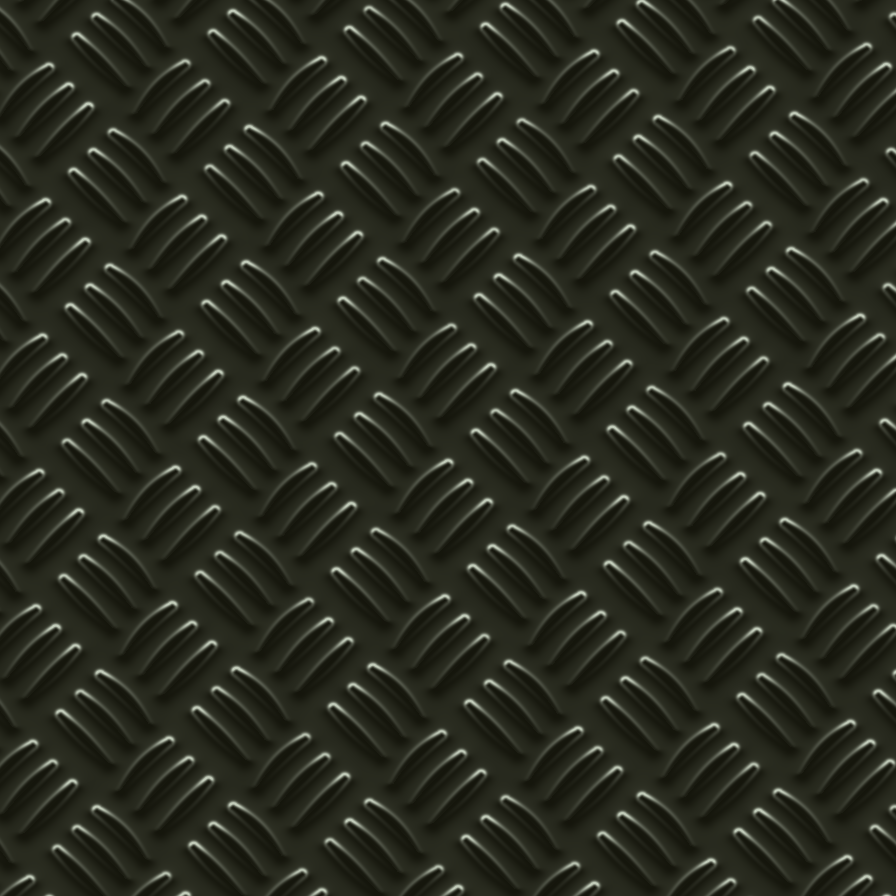
This texture is drawn by a WebGL 2 fragment shader. Its source:

```glsl
#version 300 es
precision highp float;

uniform vec2 u_resolution;
out vec4 outColor;

#define LATTICE mat2(0.1521, 0.0037, 0.0036, 0.1511)
#define TIP_RISING vec2(0.5286, 0.6133)
#define TIP_FALLING vec2(0.3984, 0.5365)
#define BAR_SPACING 0.0312
#define BAR_LENGTH 0.076
#define BAR_RADIUS 0.0074
#define BAR_BEND 0.0032
#define RIM_WIDTH 0.0025
#define SHADOW_REACH 0.010
#define WEAR 0.16

const vec3 PLATE = vec3(0.155, 0.163, 0.118);
const vec3 SHADOW = vec3(0.068, 0.070, 0.034);
const vec3 GLINT = vec3(0.76, 0.80, 0.73);

float hash(vec2 p) {
    vec3 q = fract(vec3(p.xyx) * 0.1031);
    q += dot(q, q.yzx + 33.33);
    return fract((q.x + q.y) * q.z);
}

float noise(vec2 p) {
    vec2 i = floor(p), f = fract(p);
    f = f * f * (3.0 - 2.0 * f);
    return mix(mix(hash(i), hash(i + vec2(1, 0)), f.x),
               mix(hash(i + vec2(0, 1)), hash(i + 1.0), f.x), f.y);
}

// Light (x) and shade (y) of one raised bar; q.x runs down from its upper tip
vec2 barShading(vec2 q, float bend) {
    float along = clamp(q.x / BAR_LENGTH, 0.0, 1.0);
    q.y -= bend * 4.0 * along * (1.0 - along);
    vec2 offset = vec2(q.x - along * BAR_LENGTH, q.y);
    float radius = BAR_RADIUS * (0.62 + 0.38 * sin(3.14159 * along)) * (1.0 - 0.25 * along);
    float reach = length(offset);
    float d = reach - radius;
    float outside = max(d, 0.0);
    float facing = dot(offset, vec2(-0.7071, 0.7071)) / max(reach, 1e-5);

    // Bright rim: long on the upper flank, brightest around the tip
    float rim = exp(-d * d / (RIM_WIDTH * RIM_WIDTH));
    float flank = smoothstep(-0.3, 0.8, facing) * (1.0 - 0.8 * along);
    float lowerLeg = 0.13 * (1.0 - along) * (1.0 - smoothstep(-0.7, 0.2, facing));
    float tipFalloff = max(q.x, 0.0) / 0.012;
    float tip = exp(-tipFalloff * tipFalloff) * smoothstep(-1.3, 0.9, facing);
    float glow = 0.10 * flank * exp(-outside / 0.006) * smoothstep(-0.002, 0.001, d);
    float light = rim * (0.38 * flank + lowerLeg + 0.55 * tip) + glow;

    // Dark core with a faint crest, and a soft shadow on the lower side
    float crest = offset.y / 0.0022;
    float core = 1.0 - smoothstep(-0.003, 0.003, d);
    core *= 1.0 - 0.3 * exp(-crest * crest) * along;
    float shadowFalloff = outside / SHADOW_REACH;
    float dropShadow = exp(-shadowFalloff * shadowFalloff) * (1.0 - smoothstep(-0.6, 0.3, facing));
    return vec2(light, max(core * 0.9, dropShadow * 0.85));
}

// Group of three parallel bars repeated on the skewed lattice
vec2 barGroups(vec2 p, vec2 anchor, float side) {
    vec2 shading = vec2(0.0);
    vec2 home = floor(inverse(LATTICE) * (p - anchor) + 0.5);
    for (int y = -1; y <= 1; y++) {
        for (int x = -1; x <= 1; x++) {
            vec2 cell = home + vec2(x, y);
            vec2 q = (p - anchor - LATTICE * cell) * vec2(side, 1.0);
            vec2 local = vec2(q.x - q.y, q.x + q.y) * 0.7071;
            for (int k = -1; k <= 1; k++) {
                float row = float(k);
                vec2 barPoint = local - vec2(0.004, row * BAR_SPACING);
                vec2 bar = barShading(barPoint, BAR_BEND * (0.6 + 0.6 * row));
                bar.x *= 1.0 + WEAR * (hash(cell + vec2(row * 7.0 + 40.0, side * 13.0 + 60.0)) - 0.5);
                shading = max(shading, bar);
            }
        }
    }
    return shading;
}

void main() {
    vec2 p = gl_FragCoord.xy / u_resolution;
    vec2 shading = max(barGroups(p, TIP_RISING, -1.0), barGroups(p, TIP_FALLING, 1.0));

    // Plate with a slight tonal drift, then shade, then glints
    vec3 color = PLATE * (0.96 + 0.08 * noise(p * 40.0));
    color = mix(color, SHADOW, shading.y);
    color = mix(color, GLINT, clamp(shading.x, 0.0, 1.0));
    outColor = vec4(color, 1.0);
}
```
